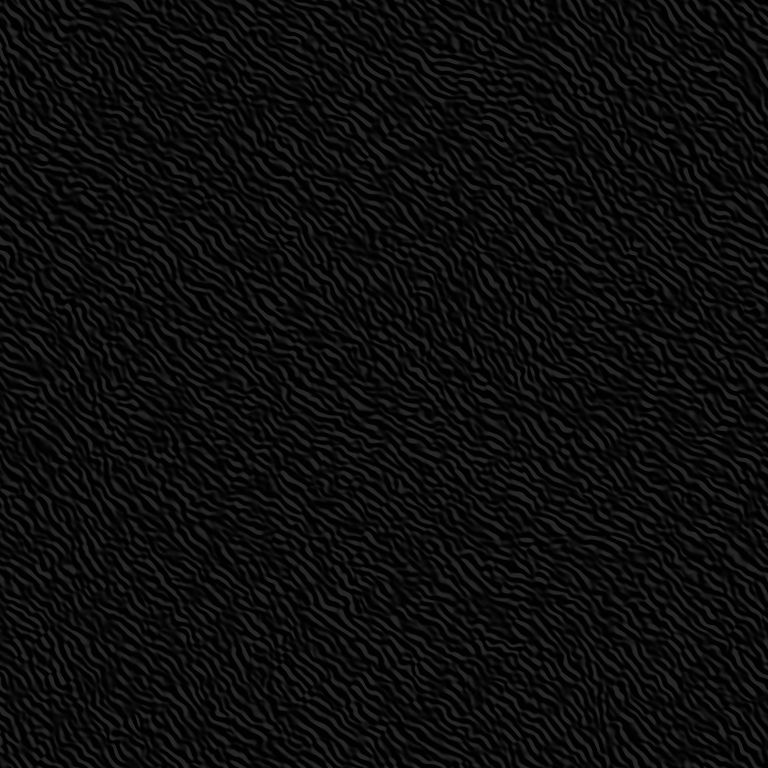
Write a Shadertoy shader that draws this texture.

```glsl
// Black leather-like relief: fine wavy ridges running diagonally down to the right.

const float RIDGES = 85.0;        // ridges across the canvas
const float CELLS = 40.0;         // kernel cells across the canvas
const int KERNELS = 4;            // wave kernels per cell
const float KERNEL_RADIUS = 0.36; // gaussian width in cells
const float ACROSS_ANGLE = 0.86;  // direction across the ridges
const float ANGLE_SPREAD = 0.62;
const float TAU = 6.2831853;

const vec3 GROOVE = vec3(0.005);
const vec3 CREST = vec3(0.15);

float hash(vec2 p) {
    return fract(sin(dot(p, vec2(127.1, 311.7))) * 43758.5453);
}

float valueNoise(vec2 p) {
    vec2 cell = floor(p);
    vec2 f = fract(p);
    f = f * f * (3.0 - 2.0 * f);
    float low = mix(hash(cell), hash(cell + vec2(1.0, 0.0)), f.x);
    float high = mix(hash(cell + vec2(0.0, 1.0)), hash(cell + vec2(1.0)), f.x);
    return mix(low, high, f.y);
}

vec2 warp(vec2 p, float scale, float amount) {
    vec2 offset = vec2(valueNoise(p * scale), valueNoise(p * scale + 37.0));
    return p + amount * (offset - 0.5);
}

// One short wave packet, with position and frequency in cell units
float waveKernel(vec2 d, float angle, float frequency, float phase, float radius) {
    float envelope = exp(-dot(d, d) / (2.0 * radius * radius));
    float across = dot(d, vec2(cos(angle), sin(angle)));
    return envelope * cos(TAU * (frequency * across + phase));
}

// Sum of scattered wave packets, scaled to unit deviation
float ridgeNoise(vec2 p, float frequency, float angle, float spread, float radius) {
    vec2 home = floor(p);
    float sum = 0.0;
    for (int y = -1; y <= 1; y++) {
        for (int x = -1; x <= 1; x++) {
            vec2 cell = home + vec2(x, y);
            for (int k = 0; k < KERNELS; k++) {
                vec2 seed = cell + float(k) * vec2(17.3, 41.9);
                vec2 center = cell + vec2(hash(seed), hash(seed + 5.7));
                float turn = hash(seed + 11.3) + hash(seed + 19.1) - 1.0;
                float pitch = frequency * mix(0.8, 1.2, hash(seed + 23.5));
                float phase = hash(seed + 31.7);
                sum += waveKernel(p - center, angle + spread * turn, pitch, phase, radius);
            }
        }
    }
    float deviation = radius * sqrt(0.25 * TAU * float(KERNELS));
    return sum / deviation;
}

void mainImage(out vec4 fragColor, in vec2 fragCoord) {
    vec2 uv = fragCoord / iResolution.y;

    // Gentle drift of direction and small kinks along the ridges
    float drift = 0.4 * (valueNoise(uv * 9.0 + 3.0) - 0.5);
    vec2 p = warp(uv, 75.0, 0.005);
    float height = ridgeNoise(p * CELLS, RIDGES / CELLS, ACROSS_ANGLE + drift,
                              ANGLE_SPREAD, KERNEL_RADIUS);

    // Fine grain roughens the ridge edges
    height += 0.3 * (valueNoise(uv * 260.0) - 0.5);

    vec3 color = mix(GROOVE, CREST, smoothstep(-0.6, 1.6, height));
    fragColor = vec4(color, 1.0);
}
```
